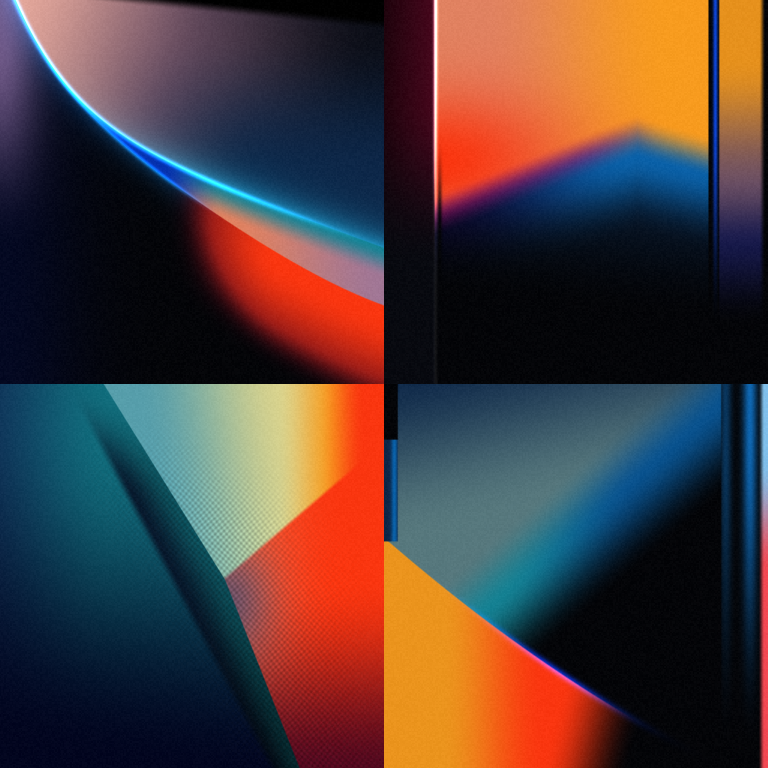
This background is drawn by a Shadertoy shader. Its source:

```glsl
// Four abstract panels of coloured light: a curved ribbon, a lit window,
// a textured diagonal fold and a glowing corner with glass edges.
// Signed distances steer blends of one palette; hashed grain finishes it.
const vec3 INK = vec3(.015, .018, .03), NAVY = vec3(.05, .15, .28),
  BLUE = vec3(.04, .38, .66), TEAL = vec3(.08, .51, .58),
  MAUVE = vec3(.42, .31, .39), PLUM = vec3(.3, .03, .12),
  SALMON = vec3(.88, .51, .38), AMBER = vec3(.97, .61, .12), RED = vec3(.98, .21, .06);

float hash(vec2 p) {
  vec3 q = fract(p.xyx * .1031);
  q += dot(q, q.yzx + 33.33);
  return fract((q.x + q.y) * q.z);
}

// Soft bell, smooth ramp, antialiased step, blend
float glow(float d, float w) { return exp(-d * d / (w * w)); }
float ramp(float a, float b, float t) { return smoothstep(a, b, t); }
float cover(float d, float aa) { return smoothstep(-aa, aa, d); }
void tint(inout vec3 col, vec3 to, float k) { col = mix(col, to, k); }

// Signed distance to a line, positive below it
float below(vec2 p, vec2 a, vec2 b) {
  vec2 dir = normalize(b - a);
  return dir.x * (p.y - a.y) - dir.y * (p.x - a.x);
}

vec3 curvedRibbon(float x, float y, float aa) {
  float bend = exp(.26 - 6.5 * x);
  float upper = .286 - .3 * bend + .36 * x;
  float lower = upper + .15 * ramp(.1, 1., x);
  float steep = length(vec2(1., 1.95 * bend + .36));
  float dU = (y - upper) / steep, dL = (y - lower) / steep;
  float left = ramp(.58, .42, x);
  // Hazy upper field
  vec3 col = vec3(.9, .66, .61);
  tint(col, MAUVE, ramp(0., .6, x + .4 * y));
  tint(col, INK * 3., ramp(.35, 1., x));
  tint(col, NAVY, ramp(.08, .45, y) * ramp(.2, .7, x));
  col += TEAL * .8 * exp(min(dU, 0.) / .035) * ramp(.1, .6, x);
  // Ribbon between the curves
  vec3 ribbon = mix(SALMON, MAUVE * 1.5, ramp(.6, 1., x));
  ribbon = mix(TEAL, ribbon, ramp(0., .075, dU));
  tint(ribbon, vec3(.02, .19, .68), left);
  tint(col, ribbon, cover(dU, aa));
  // Dark lower field with heat at the right
  float heat = ramp(.4, .72, x) * ramp(.34, .03, y - lower);
  vec3 ground = INK + vec3(0., .015, .1) * glow(x, .22);
  ground += MAUVE * glow(x, .1) * ramp(.65, .1, y);
  ground += BLUE * .5 * exp(-max(dL, 0.) / .025) * left;
  tint(ground, mix(PLUM, RED, heat), ramp(0., .5, heat));
  tint(col, ground, cover(dL, aa));
  // Bright rims
  col += vec3(.1, .55, .85) * glow(dU, .007) * ramp(1., .45, x);
  col += BLUE * .8 * glow(dL, .006) * left * ramp(.08, .16, x);
  return col * ramp(0., .03, y + .05 - .1 * x);
}

vec3 litWindow(float x, float y, float aa) {
  float d = y - .35 - .4 * max(.66 - x, 0.) - .28 * max(x - .66, 0.);
  // Warm light above the ridge, blue light below
  vec3 col = mix(SALMON, AMBER, ramp(.25, .75, x));
  tint(col, RED, glow(x - .14, .32) * glow(y - .42, .17));
  tint(col, vec3(.65, .08, .4), ramp(-.06, .02, d) * ramp(.75, .5, x));
  vec3 cool = mix(vec3(.06, .06, .3), BLUE, ramp(.15, .65, x));
  tint(cool, NAVY * .7, ramp(.05, .26, d));
  tint(cool, INK, ramp(.35, .75, y - .1 * x));
  tint(col, cool, ramp(-.05, .06, d));
  // Left frame and its bright rim
  vec3 frame = mix(PLUM * (.4 + 4. * x), INK * 2., ramp(.25, .7, y));
  tint(col, frame, cover(.132 - x, aa));
  float lit = ramp(.62, .35, y);
  tint(col, INK, glow(x - .145, .006) * (1. - lit));
  col += (vec3(.9, .65, .7) * lit + .06) * glow(x - .134, .005);
  // Right pane and divider
  vec3 pane = mix(AMBER * .93, MAUVE, ramp(.15, .5, y));
  tint(pane, vec3(.09, .1, .3), ramp(.45, .65, y));
  tint(pane, INK, ramp(.6, .85, y));
  vec3 bar = INK + vec3(.04, .25, .8) * glow(x - .863, .006) * ramp(.85, .3, y);
  tint(col, mix(bar, pane, cover(x - .873, aa)), cover(x - .845, aa));
  return mix(col, INK, cover(x - .985, .008));
}

vec3 diagonalFold(float x, float y, float aa) {
  float edge = .27 + .62 * min(y, .51) + .396 * max(y - .51, 0.);
  float d = x - edge, start = .18 + .53 * y;
  // Blue left field and folded band
  vec3 col = mix(NAVY * 1.2, TEAL * .85, ramp(-.1, .3, x));
  tint(col, vec3(.008, .02, .12), ramp(.05, .95, y - .15 * x));
  vec3 band = mix(NAVY, TEAL, ramp(start, edge, x)) * (.6 - .3 * ramp(.4, 1., y));
  tint(col, band, cover(x - start, .015) * ramp(0., .3, y));
  // Pale upper face and hot lower face
  vec3 pale = mix(vec3(.34, .62, .67), vec3(.86, .83, .55), ramp(.35, .76, x - .15 * y));
  tint(pale, AMBER, ramp(.72, .88, x));
  tint(pale, RED, ramp(.83, .95, x));
  vec3 hot = mix(SALMON, RED, ramp(.4, .9, x));
  tint(hot, PLUM, ramp(.5, 1.05, y));
  tint(hot, MAUVE, glow(x - .59, .12) * glow(y - .57, .16));
  float wedge = below(vec2(x, y), vec2(.586, .505), vec2(.92, .22));
  tint(col, mix(pale, hot, cover(wedge, .006)), cover(d, aa));
  // Fine weave around the fold
  float weave = sin(x * 420. + 2. * sin(y * 35.)) * sin(y * 390.);
  return col * (1. + .16 * weave * glow(d - .05, .2) * ramp(.05, .4, y));
}

vec3 glowingCorner(float x, float y, float aa) {
  float beam = below(vec2(x, y), vec2(.25, .59), vec2(.875, .04));
  float curve = (y - .4 - .87 * x + .22 * x * x) * .78;
  // Grey haze, beam and shadow
  vec3 col = mix(NAVY, vec3(.34, .47, .49), ramp(-.05, .42, y + .25 * x));
  tint(col, mix(TEAL, BLUE * .85, ramp(.3, .65, x)), ramp(-.12, .02, beam));
  tint(col, INK, ramp(0., .19, beam));
  // Amber and red corner, blue rim
  vec3 ember = mix(AMBER * .95, RED, ramp(.15, .42, x));
  tint(ember, INK, ramp(.45, .68, x + .25 * y - .21));
  tint(col, ember, cover(curve, aa));
  col += vec3(.02, .16, .7) * glow(curve, .009) * glow(x - .45, .16);
  // Left slot and tab
  vec3 tab = mix(NAVY, BLUE, glow(x - .027, .008));
  tab = mix(INK, tab, cover(y - .145, aa));
  tint(col, tab, cover(.036 - x, aa) * cover(.41 - y, aa));
  // Glass bars and right edge
  float bars = .5 * glow(x - .89, .015) + glow(x - .953, .018);
  tint(col, INK + BLUE * bars * ramp(.95, .1, y), cover(x - .878, aa));
  vec3 rim = mix(vec3(.5, .75, .92), vec3(.95, .28, .32), ramp(.2, .5, y));
  return mix(col, rim, cover(x - .983, .008));
}

void mainImage(out vec4 fragColor, in vec2 fragCoord) {
  vec2 uv = fragCoord / iResolution.xy, p = fract(uv * 2.);
  float x = p.x, y = 1. - p.y, aa = 2. / min(iResolution.x, iResolution.y);
  bool isLeft = uv.x < .5;
  vec3 col;
  if (uv.y > .5) col = isLeft ? curvedRibbon(x, y, aa) : litWindow(x, y, aa);
  else col = isLeft ? diagonalFold(x, y, aa) : glowingCorner(x, y, aa);
  col += (hash(floor(uv * 512.)) - .5) * .025;
  fragColor = vec4(clamp(col, 0., 1.), 1.);
}
```
